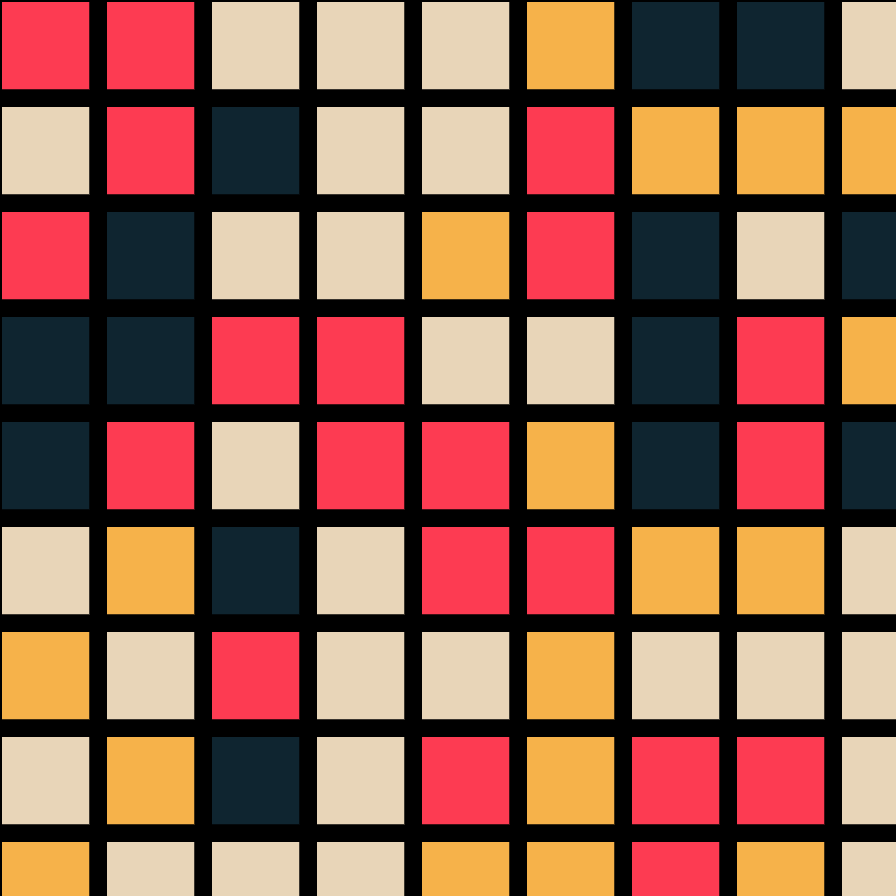
A WebGL 1 fragment shader for this pattern:

```glsl
precision highp float;
// Grid of flat square tiles in four random colours, separated by black gaps.

uniform vec2 u_resolution;

#define TILES_ACROSS 8.5333
#define TILE_SIZE 0.8333
#define GRID_OFFSET 0.0167
#define SEED 3.7
#define NAVY_SHARE 0.22
#define GOLD_SHARE 0.16
#define RED_SHARE 0.24
#define GAP_COLOR vec3(0.0)
#define NAVY vec3(0.057, 0.145, 0.190)
#define GOLD vec3(0.965, 0.700, 0.290)
#define RED vec3(0.992, 0.232, 0.322)
#define CREAM vec3(0.910, 0.835, 0.722)

float hash(vec2 cell) {
  return fract(sin(dot(cell + SEED, vec2(127.1, 311.7))) * 43758.5453);
}

// Picks one palette colour according to the cumulative shares.
vec3 tileColor(vec2 cell) {
  float pick = hash(cell);
  vec3 color = mix(NAVY, GOLD, step(NAVY_SHARE, pick));
  color = mix(color, RED, step(NAVY_SHARE + GOLD_SHARE, pick));
  return mix(color, CREAM, step(NAVY_SHARE + GOLD_SHARE + RED_SHARE, pick));
}

float squareDistance(vec2 p, float halfSize) {
  vec2 d = abs(p) - halfSize;
  return max(d.x, d.y);
}

void main() {
  // Grid coordinates, counted from the top left corner.
  vec2 fromTop = vec2(gl_FragCoord.x, u_resolution.y - gl_FragCoord.y);
  vec2 grid = fromTop / u_resolution.y * TILES_ACROSS - GRID_OFFSET;
  vec2 cell = floor(grid);
  vec2 local = fract(grid) - 0.5 * TILE_SIZE;

  // Tile coverage, smoothed over one pixel.
  float pixel = TILES_ACROSS / u_resolution.y;
  float edge = squareDistance(local, 0.5 * TILE_SIZE);
  float coverage = clamp(0.5 - edge / pixel, 0.0, 1.0);

  gl_FragColor = vec4(mix(GAP_COLOR, tileColor(cell), coverage), 1.0);
}
```
